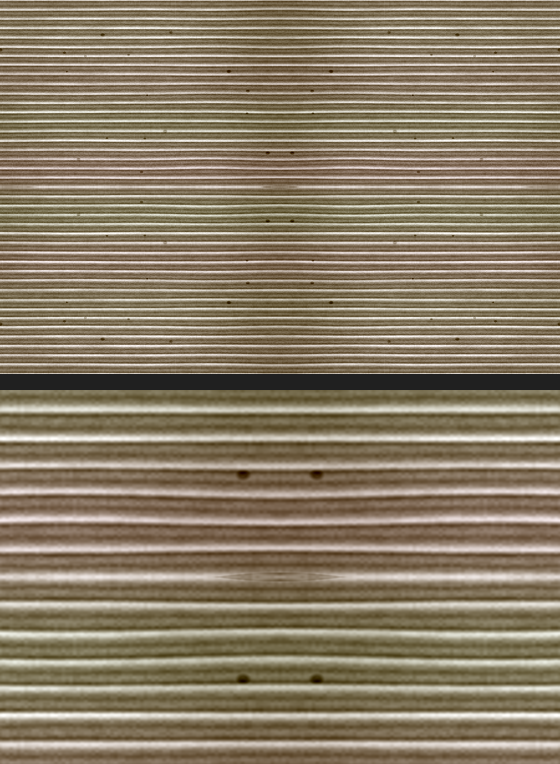
Top, the full canvas; bottom, a detail of the centre.
Give the GLSL for this texture, as a WebGL 1 fragment shader.

```glsl
precision highp float;
// Corrugated cardboard: forty horizontal flutes, folded into four mirrored quarters.

uniform vec2 u_resolution;

const float TAU = 6.2831853;

float hash(vec2 p) {
  vec3 q = fract(vec3(p.xyx) * 0.1031);
  q += dot(q, q.yzx + 33.33);
  return fract((q.x + q.y) * q.z);
}

float noise(vec2 p) {
  vec2 cell = floor(p), f = fract(p);
  f = f * f * (3.0 - 2.0 * f);
  return mix(mix(hash(cell), hash(cell + vec2(1.0, 0.0)), f.x),
             mix(hash(cell + vec2(0.0, 1.0)), hash(cell + 1.0), f.x), f.y);
}

float bump(float x, float width) {
  return exp(-x * x / (width * width));
}

// Brightness across one flute; d runs from -0.5 to 0.5 around the crest
float fluteProfile(float d, float crest) {
  float f = fract(d);
  float light = 0.24 + crest * bump(d, d > 0.0 ? 0.17 : 0.1);
  light -= 0.16 * bump(f - 0.4, 0.09);
  light += 0.12 * bump(f - 0.6, 0.1);
  return light - 0.28 * bump(f - 0.81, 0.07);
}

// Sparse flecks: x is dark specks, y is pale scratches
vec2 flecks(vec2 p) {
  vec2 cell = floor(p);
  float kind = hash(cell + 7.0);
  vec2 center = 0.25 + 0.5 * vec2(hash(cell + 19.0), hash(cell + 43.0));
  vec2 d = fract(p) - center;
  float radius = 0.04 + 0.05 * hash(cell + 61.0);
  float speck = 1.0 - smoothstep(radius * 0.4, radius * 1.3, length(d * vec2(0.75, 1.0)));
  d.y += d.x * d.x * 0.8;
  float scratch = 1.0 - smoothstep(0.1, 0.24, length(d * vec2(1.0, 5.0)));
  return vec2(speck * step(kind, 0.13), scratch * step(0.975, kind));
}

void main() {
  vec2 uv = gl_FragCoord.xy / u_resolution;
  // Reflection makes every noise below meet itself at the canvas edges
  vec2 fold = abs(uv * 2.0 - 1.0);
  vec2 paper = fold * vec2(1.5, 1.0);

  // Flutes with a slight waver and uneven crests
  float phase = fold.y * 20.0;
  float waver = 0.18 * (noise(vec2(fold.x * 4.0, phase * 0.4)) - 0.5);
  phase += waver * smoothstep(0.0, 1.0, phase) * smoothstep(20.0, 19.0, phase);
  float row = floor(phase + 0.5);
  float crest = 0.68 + 0.2 * hash(vec2(row, 5.0)) + 0.24 * noise(vec2(fold.x * 9.0, row * 3.0));
  float light = fluteProfile(phase - row, crest);

  // Pinched lens where the central crest meets its reflection
  float reach = fold.x < 0.5 ? fold.x / 0.08 : (1.0 - fold.x) / 0.16;
  float lens = 0.16 * (1.0 - reach * reach);
  float streaks = noise(vec2(fold.x * 40.0, phase * 9.0));
  light -= smoothstep(-0.03, 0.05, lens - phase) * (0.25 + 0.3 * streaks);

  // Paper fibre and grain
  light += 0.12 * (noise(paper * vec2(30.0, 130.0)) - 0.5);
  light += 0.16 * (noise(paper * vec2(150.0, 190.0) + 31.0) - 0.5);

  // Broad shade down the middle and softly at the sides
  float shade = 0.06 - 0.24 * bump(fold.x, 0.2) - 0.1 * bump(fold.x - 1.0, 0.16);
  light += shade * (0.5 + 0.6 * light);
  light += 0.06 * (noise(fold * 5.0 + 11.0) - 0.5);

  vec2 marks = flecks(paper * 9.0);
  light += 0.35 * marks.y - 0.5 * marks.x;

  vec3 color = mix(vec3(0.37, 0.30, 0.18), vec3(0.82, 0.79, 0.75), light);

  // Rosy and olive bands drifting up the sheet
  float rosy = cos(TAU * 4.0 * (uv.y - 0.55)) * (0.6 - 0.4 * cos(TAU * uv.y));
  color += vec3(0.016, -0.012, 0.012) * rosy;

  gl_FragColor = vec4(clamp(color, 0.0, 1.0), 1.0);
}
```
